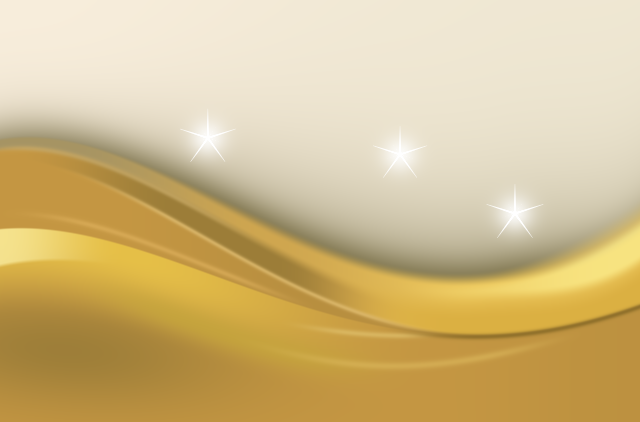
Write a Shadertoy shader that draws this background.

```glsl
// Flowing golden ribbons under a cream sky, with three soft white sparkles.
// Each fold is a quartic height curve; layers are blended by the signed
// vertical depth below these curves, with narrow glints along the creases.

// Smooth curve through five heights at x = 0, 1/4, 1/2, 3/4, 1 (Newton form)
float curve(float x, float a, float b, float c, float d, float e) {
    float t = 4.0 * x;
    float d2 = c - 2.0 * b + a;
    float d3 = d - 3.0 * c + 3.0 * b - a;
    float d4 = e - 4.0 * d + 6.0 * c - 4.0 * b + a;
    return a + t * (b - a + (t - 1.0) / 2.0 * (d2 + (t - 2.0) / 3.0 * (d3 + (t - 3.0) / 4.0 * d4)));
}

float cover(float depth, float blur) { return smoothstep(-blur, blur, depth); }

float glint(float depth, float width) { return exp(-depth * depth / (width * width)); }

// Visible between x = a and x = d, full strength from b to c
float span(float x, float a, float b, float c, float d) {
    return smoothstep(a, b, x) * (1.0 - smoothstep(c, d, x));
}

// Five tapered rays, five short opposite rays and a round halo
float sparkle(vec2 q, float size, float pixel) {
    float light = 0.88 * exp(-dot(q, q) / (0.36 * size * size));
    for (int i = 0; i < 10; i++) {
        float angle = 1.5708 + 0.62832 * float(i);
        float reach = i % 2 == 0 ? size : 0.5 * size;
        vec2 dir = vec2(cos(angle), sin(angle));
        float along = dot(q, dir);
        float across = abs(q.x * dir.y - q.y * dir.x);
        float ray = 1.0 - smoothstep(-pixel, pixel, across - 0.065 * (reach - along));
        ray *= step(0.0, along) * (1.0 - smoothstep(reach - pixel, reach, along));
        light = max(light, ray);
    }
    return light;
}

void mainImage(out vec4 fragColor, in vec2 fragCoord) {
    vec2 uv = fragCoord / iResolution.xy;
    float x = uv.x, y = uv.y, pixel = 1.0 / iResolution.y;
    vec3 amber = vec3(0.77, 0.59, 0.26);
    vec3 olive = vec3(0.61, 0.49, 0.22);
    vec3 yellow = vec3(0.90, 0.75, 0.28);
    vec3 pale = vec3(0.97, 0.91, 0.60);

    // Depths below the main folds
    float crest = curve(x, 0.669, 0.589, 0.409, 0.339, 0.484) - y;
    float crease = curve(x, 0.646, 0.551, 0.354, 0.252, 0.350) - y;
    float seam = curve(x, 0.626, 0.496, 0.295, 0.205, 0.276) - y;
    float front = curve(x, 0.457, 0.392, 0.262, 0.205, 0.276) - y;
    float trail = curve(x, 0.331, 0.262, 0.148, 0.152, 0.242) - y;

    // Cream sky, shaded toward the crest
    vec3 col = mix(vec3(0.97, 0.93, 0.86), vec3(0.94, 0.91, 0.83), smoothstep(0.0, 0.9, x));
    float above = max(-crest, 0.0);
    float reach = mix(0.055, 0.14, smoothstep(0.05, 0.6, x));
    float shade = 0.68 * exp(-above / reach) + 0.22 * exp(-above * above / 0.003);
    shade *= mix(0.72, 1.0, smoothstep(0.0, 0.4, x)) * mix(1.0, 0.55, smoothstep(0.78, 1.0, x));
    col = mix(col, vec3(0.45, 0.41, 0.25), shade);

    // Upper ribbon: grey at the left, gold in the trough, pale at the right
    vec3 ribbon = mix(vec3(0.65, 0.58, 0.39), vec3(0.81, 0.65, 0.31), smoothstep(0.1, 0.42, x));
    ribbon = mix(ribbon, vec3(0.92, 0.77, 0.35), smoothstep(0.42, 0.75, x));
    float fold = crest - 0.045 - 0.06 * smoothstep(0.75, 1.0, x);
    float sheen = smoothstep(0.6, 0.95, x);
    ribbon = mix(ribbon, vec3(0.97, 0.89, 0.50), sheen * smoothstep(0.0, 0.03, crest) * (1.0 - cover(fold, 0.018)));
    ribbon = mix(ribbon, vec3(0.86, 0.69, 0.26), smoothstep(0.45, 0.7, x) * cover(fold - 0.015, 0.035));

    // Dark inner band and amber band, each opened by a thin glint
    vec3 band = mix(amber, olive, span(x, 0.02, 0.28, 0.42, 0.65));
    ribbon = mix(ribbon, band, cover(crease, 0.007 + 0.02 * x) * (1.0 - smoothstep(0.45, 0.65, x)));
    ribbon = mix(ribbon, vec3(0.80, 0.68, 0.42), 0.55 * glint(crease, 0.007) * span(x, -0.05, 0.05, 0.25, 0.45));
    ribbon = mix(ribbon, mix(amber, olive, 0.3 * smoothstep(0.15, 0.5, x)), cover(seam, 0.006));
    ribbon = mix(ribbon, vec3(0.88, 0.74, 0.44), 0.75 * glint(seam, 0.006) * span(x, 0.08, 0.28, 0.55, 0.72));
    float lower = front + 0.036 * (1.0 - 1.7 * x);
    ribbon = mix(ribbon, vec3(0.88, 0.70, 0.37), 0.6 * glint(lower, 0.007) * span(x, 0.0, 0.15, 0.35, 0.5));
    float edgeBlur = 0.004 + 0.014 * smoothstep(0.1, 0.45, x) + 0.03 * smoothstep(0.75, 1.0, x);
    col = mix(col, ribbon, cover(crest, edgeBlur));

    // Front body: bright shoulder, dark pool and warm floor
    vec3 body = mix(amber, vec3(0.74, 0.57, 0.25), smoothstep(0.65, 1.0, x));
    float shoulder = (1.0 - smoothstep(0.02, 0.21, front)) * (1.0 - smoothstep(0.2, 0.68, x));
    vec2 pool = (uv - vec2(0.10, 0.17 - 0.12 * (x - 0.1))) / vec2(0.27, 0.13);
    body = mix(body, olive, 0.95 * exp(-dot(pool, pool)));
    body = mix(body, yellow, shoulder);
    body = mix(body, vec3(0.77, 0.65, 0.23), 0.65 * glint(trail, 0.035) * span(x, 0.1, 0.28, 0.45, 0.65));
    body = mix(body, vec3(0.86, 0.72, 0.36), 0.6 * glint(trail, 0.009) * span(x, 0.35, 0.58, 0.75, 0.92));
    float lip = front - 0.22 * (0.69 - x);
    body = mix(body, vec3(0.88, 0.76, 0.43), 0.65 * glint(lip, 0.007) * span(x, 0.43, 0.55, 0.62, 0.7));

    // Pale reflection at the left shoulder
    float reflection = 1.0 - cover(front - 0.087 + 0.2 * x, 0.006);
    body = mix(body, pale, 0.85 * reflection * (1.0 - smoothstep(0.0, 0.19, x)));
    col = mix(col, body, cover(front, 1.2 * pixel));

    // Dark seam sweeping up to the right
    float line = glint(front - 0.003, 0.0065) * smoothstep(0.58, 0.75, x);
    col = mix(col, vec3(0.55, 0.43, 0.16), 0.9 * line);

    // Sparkles: xy is the centre in canvas heights, z the ray length
    vec3 stars[3] = vec3[3](vec3(0.492, 0.673, 0.071), vec3(0.947, 0.634, 0.069), vec3(1.219, 0.494, 0.072));
    vec2 p = vec2(x * 1.515, y);
    for (int i = 0; i < 3; i++) {
        col = mix(col, vec3(1.0), sparkle(p - stars[i].xy, stars[i].z, pixel));
    }
    fragColor = vec4(col, 1.0);
}
```
